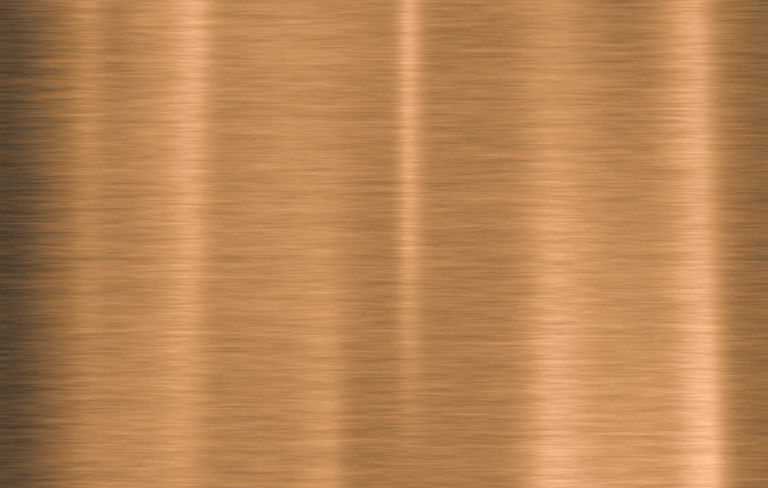
Give the GLSL for this texture, as a Shadertoy shader.

```glsl
// Brushed copper sheet: soft vertical reflections crossed by fine horizontal grain.

const float BASE_LEVEL   = 0.708;  // brightness of the plain metal
const float STREAK_GAIN  = 0.064;  // contrast of the brush marks
const float GRIT_GAIN    = 0.022;  // contrast of the short, fine specks
const float STREAK_SHIFT = 0.0015; // how far the marks ruffle the reflections
const float SHADOW_BOOST = 0.35;   // extra grain contrast in dark metal
const float LEAN_LEFT    = 0.012;  // sideways drift of the left glint, bottom to top
const float LEAN_RIGHT   = -0.020; // same for the right glint
const vec2 STREAK_FREQ = vec2(2.4, 52.0);   // coarsest brush marks, per height
const vec2 GRIT_FREQ   = vec2(65.0, 230.0); // specks, per height
const vec3 SHADOW = vec3(0.34, 0.265, 0.19);
const vec3 BRONZE = vec3(0.62, 0.435, 0.26);
const vec3 COPPER = vec3(0.82, 0.59, 0.38);
const vec3 GLINT  = vec3(1.00, 0.77, 0.60);

// Random unit gradient for a lattice cell.
vec2 cellGradient(vec2 cell) {
    uvec2 q = uvec2(ivec2(cell)) * uvec2(1597u, 3571u);
    uint n = (q.x ^ q.y) * 668265u;
    n = (n ^ (n >> 15)) * 374761u;
    n ^= n >> 13;
    float angle = float(n & 65535u) * 6.28318 / 65536.0;
    return vec2(cos(angle), sin(angle));
}

float gradientNoise(vec2 p) {
    vec2 i = floor(p), f = fract(p);
    vec2 u = f * f * f * (f * (f * 6.0 - 15.0) + 10.0);
    vec2 e = vec2(1.0, 0.0);
    float a = dot(cellGradient(i), f);
    float b = dot(cellGradient(i + e.xy), f - e.xy);
    float c = dot(cellGradient(i + e.yx), f - e.yx);
    float d = dot(cellGradient(i + e.xx), f - e.xx);
    return mix(mix(a, b, u.x), mix(c, d, u.x), u.y);
}

// Noise that fades out once it is finer than a pixel.
float fadedNoise(vec2 p, vec2 freq) {
    float fade = 1.0 - smoothstep(0.6, 1.4, freq.y / iResolution.y);
    return fade * gradientNoise(p * freq);
}

// Layers of long stretched noise.
float brushGrain(vec2 p) {
    float sum = 0.0, weight = 0.60;
    vec2 freq = STREAK_FREQ;
    for (int k = 0; k < 4; k++) {
        sum += weight * fadedNoise(p + float(k) * 1.37, freq);
        freq *= vec2(1.9, 1.7);
        weight *= 1.15;
    }
    return sum;
}

// Soft vertical band; strength is given at bottom, middle and top.
float band(vec2 uv, float centre, float left, float right, vec3 strength) {
    float d = uv.x - centre;
    d /= d < 0.0 ? left : right;
    float s = uv.y < 0.5 ? mix(strength.x, strength.y, uv.y * 2.0)
                         : mix(strength.y, strength.z, uv.y * 2.0 - 1.0);
    return s * exp(-d * d);
}

float reflections(vec2 uv) {
    float tilt = uv.y - 0.5;
    float level = BASE_LEVEL;
    // Left side: dark edge, faint stripe, broad glow and glint
    level += band(uv, 0.000, 0.076, 0.076, vec3(-0.35, -0.37, -0.33));
    level += band(uv, 0.115, 0.022, 0.022, vec3(0.02, 0.05, 0.07));
    level += band(uv, 0.155, 0.030, 0.030, vec3(0.03, -0.02, -0.04));
    level += band(uv, 0.220, 0.050, 0.035, vec3(0.07, 0.06, 0.07));
    level += band(uv, 0.250 + LEAN_LEFT * tilt, 0.028, 0.024, vec3(0.04, 0.12, 0.16));
    // Centre: wide sheen, low stripe, narrow glint between darker strips
    level += band(uv, 0.380, 0.080, 0.080, vec3(0.00, 0.06, 0.06));
    level += band(uv, 0.428, 0.040, 0.020, vec3(0.11, 0.03, 0.00));
    level += band(uv, 0.485, 0.045, 0.050, vec3(-0.05, -0.03, 0.00));
    level += band(uv, 0.532, 0.015, 0.018, vec3(-0.01, 0.16, 0.20));
    level += band(uv, 0.600, 0.060, 0.060, vec3(-0.04, -0.01, -0.03));
    // Right side: low sheen, upper shade, strong glint and falling edge
    level += band(uv, 0.720, 0.038, 0.055, vec3(0.20, 0.15, 0.07));
    level += band(uv, 0.820, 0.060, 0.060, vec3(0.12, 0.04, -0.07));
    level += band(uv, 0.915 + LEAN_RIGHT * tilt, 0.045, 0.024, vec3(0.27, 0.19, 0.18));
    level += band(uv, 1.000, 0.055, 0.055, vec3(-0.09, -0.14, -0.17));
    return level;
}

vec3 metalColour(float level) {
    vec3 c = mix(SHADOW, BRONZE, clamp((level - 0.34) / 0.28, -0.15, 1.0));
    c = mix(c, COPPER, clamp((level - 0.62) / 0.20, 0.0, 1.0));
    return mix(c, GLINT, clamp((level - 0.82) / 0.18, 0.0, 1.0));
}

void mainImage(out vec4 fragColor, in vec2 fragCoord) {
    vec2 uv = fragCoord / iResolution.xy;
    vec2 p = fragCoord / iResolution.y;

    float grain = brushGrain(p);
    float level = reflections(uv + vec2(grain * STREAK_SHIFT, 0.0));

    // Brush marks bite harder where the metal is dark
    float bite = 1.0 + SHADOW_BOOST * (1.0 - smoothstep(0.45, 0.80, level));
    level += bite * (grain * STREAK_GAIN + fadedNoise(p, GRIT_FREQ) * GRIT_GAIN);

    fragColor = vec4(clamp(metalColour(level), 0.0, 1.0), 1.0);
}
```
